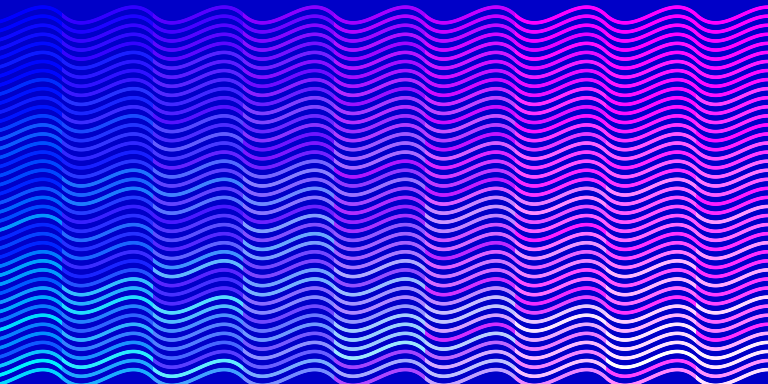
Reproduce this background procedurally as a WebGL 1 fragment shader.

```glsl
precision highp float;
// Stacked wavy stripes in tiles, fading from blue to magenta and paling downward.

uniform vec2 u_resolution;

// Lengths are in canvas heights, measured from the top left corner.
const float TILE_WIDTH = 0.236;
const float FIRST_SEAM = 0.1615;
const float ROW_STEP = 0.0236;
const float FIRST_ROW = 0.039;
const float LAST_ROW = 40.0;
const float LAST_TILE = 8.0;
const float WAVE_HEIGHT = 0.0205;
const float LINE_WIDTH = 0.0096;

const float RED_PER_TILE = 0.16;
const float RED_JITTER = 0.14;
const vec2 GREEN_RANGE = vec2(0.15, 1.1);
const vec3 BACKGROUND = vec3(0.0, 0.0, 0.784);

// Peak of the cubic t(1-t)(1-2t), used to normalise the wave.
const float CUBIC_PEAK = 0.09623;

float hash(vec2 p) {
  vec3 q = fract(vec3(p.xyx) * 0.1031 + 0.137);
  q += dot(q, q.yzx + 33.33);
  return fract((q.x + q.y) * q.z);
}

// Wave offset (x) and its derivative (y) across one tile, t from 0 to 1.
vec2 wave(float t) {
  float offset = t * (1.0 - t) * (1.0 - 2.0 * t);
  float slope = 1.0 - 6.0 * t + 6.0 * t * t;
  return vec2(offset, slope / TILE_WIDTH) * WAVE_HEIGHT / CUBIC_PEAK;
}

// Red grows across the tiles, green grows down the rows with a random share.
vec3 lineColor(float tile, float row) {
  vec2 cell = vec2(tile, row);
  float depth = row / LAST_ROW;
  float red = tile * RED_PER_TILE + RED_JITTER * (hash(cell + 71.0) - 0.5);
  float green = depth * mix(GREEN_RANGE.x, GREEN_RANGE.y, hash(cell + 13.0));
  return clamp(vec3(red, green, 1.0), 0.0, 1.0);
}

void main() {
  vec2 p = gl_FragCoord.xy / u_resolution.y;
  p.y = 1.0 - p.y;
  float pixel = 1.0 / u_resolution.y;

  // Tile across, then nearest line down.
  float across = (p.x - FIRST_SEAM) / TILE_WIDTH + 1.0;
  float tile = min(floor(across), LAST_TILE);
  vec2 w = wave(fract(across));
  float down = (p.y - FIRST_ROW - w.x) / ROW_STEP;
  float row = floor(down + 0.5);

  // Distance to the line, corrected for its slope.
  float dist = abs(down - row) * ROW_STEP / sqrt(1.0 + w.y * w.y);
  float edge = 0.5 * LINE_WIDTH;
  float ink = 1.0 - smoothstep(edge - 0.5 * pixel, edge + 0.5 * pixel, dist);
  ink *= step(0.0, row) * step(row, LAST_ROW);

  gl_FragColor = vec4(mix(BACKGROUND, lineColor(tile, row), ink), 1.0);
}
```
